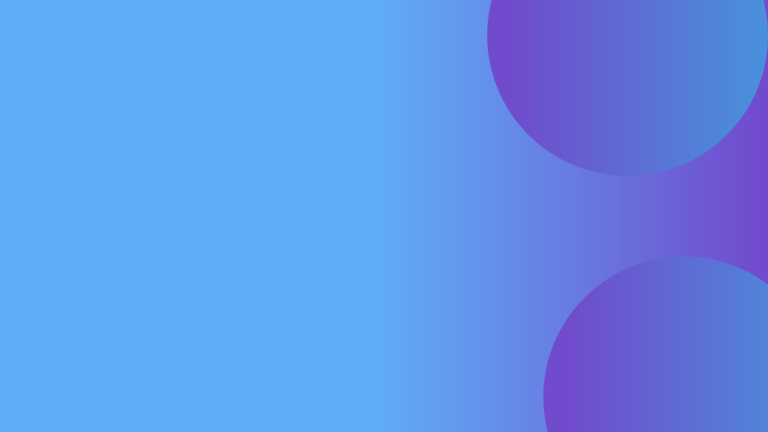
A Shadertoy shader for this background:

```glsl
// Blue to violet horizontal gradient with two large gradient discs on the right.

const vec3 SKY_BLUE   = vec3(0.376, 0.670, 0.968);
const vec3 VIOLET     = vec3(0.440, 0.295, 0.805);
const vec3 OCEAN_BLUE = vec3(0.290, 0.560, 0.860);

// Linear blend between two colours as x runs from start to end
vec3 ramp(vec3 from, vec3 to, float start, float end, float x) {
    return mix(from, to, clamp((x - start) / (end - start), 0.0, 1.0));
}

// Soft-edged coverage of a disc
float discMask(vec2 p, vec2 center, float radius, float edge) {
    float dist = length(p - center) - radius;
    return 1.0 - smoothstep(-edge, edge, dist);
}

// Lay a disc, violet on its left and blue on its right, over a base colour
vec3 addDisc(vec3 base, vec2 p, vec2 center, float radius, float edge) {
    float across = (p.x - center.x) / radius;
    vec3 fill = ramp(VIOLET, OCEAN_BLUE, -0.82, 0.90, across);
    return mix(base, fill, discMask(p, center, radius, edge));
}

void mainImage(out vec4 fragColor, in vec2 fragCoord) {
    // Canvas units: height is 1, origin at the lower left
    vec2 p = fragCoord / iResolution.y;
    float width = iResolution.x / iResolution.y;
    float edge = 0.75 / iResolution.y;

    // Backdrop: flat blue half, then a ramp to violet
    vec3 color = ramp(SKY_BLUE, VIOLET, 0.5, 0.99, p.x / width);

    // Discs, anchored to the right side
    float radius = 0.325;
    color = addDisc(color, p, vec2(width - 0.325, 0.918), radius, edge);
    color = addDisc(color, p, vec2(width - 0.195, 0.081), radius, edge);

    fragColor = vec4(color, 1.0);
}
```
